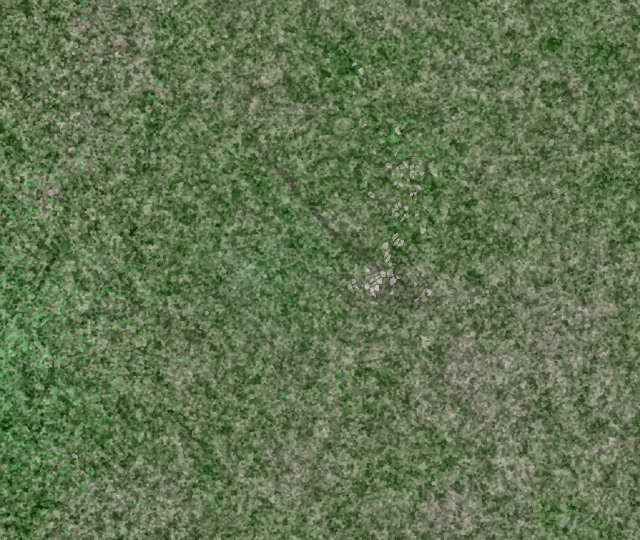
Write a Shadertoy shader that draws this texture.

```glsl
const vec3 LUSH_GRASS = vec3(0.305, 0.430, 0.240);
const vec3 DRY_GRASS  = vec3(0.445, 0.472, 0.378);
const vec3 WEED_GREEN = vec3(0.320, 0.590, 0.300);
const vec3 MOSS_GREEN = vec3(0.300, 0.500, 0.300);
const vec3 BARE_SOIL  = vec3(0.270, 0.265, 0.215);
const vec3 PALE_LEAF  = vec3(0.680, 0.655, 0.635);

const float BLADE_SCALE = 215.0;
const float TUFT_SCALE  = 100.0;
const float CLUMP_SCALE = 42.0;
const float PATCH_SCALE = 8.0;
const float WEED_SCALE  = 85.0;
const float FLAKE_SCALE = 95.0;
const float SPECK_SCALE = 34.0;
const vec3 GRAIN_DEPTH  = vec3(0.27, 0.16, 0.09); // blade, tuft, clump
const float TRACK_WIDTH = 0.0045;

vec3 hash3(vec2 p) {
    vec3 q = fract(p.xyx * vec3(0.1031, 0.1030, 0.0973));
    q += dot(q, q.yzx + 33.33);
    return fract((q.xxy + q.yzz) * q.zyx);
}

// Random cell tones blended smoothly, 0 to 1
float softCells(vec2 p) {
    vec2 cell = floor(p), local = fract(p);
    float tone = 0.0, total = 1e-5;
    for (int j = -1; j <= 1; j++)
    for (int i = -1; i <= 1; i++) {
        vec2 step2 = vec2(i, j);
        vec3 h = hash3(cell + step2 + 17.0);
        vec2 d = step2 + h.xy - local;
        float w = exp(-8.0 * dot(d, d));
        tone += w * h.z;
        total += w;
    }
    return tone / total;
}

// Nearest distance, second distance, random id of the nearest cell
vec3 cells(vec2 p) {
    vec2 cell = floor(p), local = fract(p);
    vec3 near = vec3(8.0, 8.0, 0.0);
    for (int j = -1; j <= 1; j++)
    for (int i = -1; i <= 1; i++) {
        vec2 step2 = vec2(i, j);
        vec3 h = hash3(cell + step2 + 71.0);
        float d = length(step2 + h.xy - local);
        if (d < near.x) near = vec3(d, near.x, h.z);
        else near.y = min(near.y, d);
    }
    return near;
}

// Soft band around the segment from a to b
float band(vec2 p, vec2 a, vec2 b, float width) {
    vec2 ab = b - a;
    float t = clamp(dot(p - a, ab) / dot(ab, ab), 0.0, 1.0);
    float d = length(p - a - t * ab) / width;
    return exp(-d * d);
}

float spot(vec2 p, vec2 centre, vec2 radius) {
    vec2 d = (p - centre) / radius;
    return exp(-dot(d, d));
}

void mainImage(out vec4 fragColor, in vec2 fragCoord) {
    vec2 uv = fragCoord / iResolution.y;
    float pixel = 1.0 / iResolution.y;
    vec2 warped = uv + 0.012 * sin(uv.yx * 23.0 + 2.0 * sin(uv * 11.0));

    // Grain at three sizes
    float blade = softCells(uv * BLADE_SCALE) - 0.5;
    float tuft  = softCells(uv * TUFT_SCALE + 9.0) - 0.5;
    float clump = softCells(warped * CLUMP_SCALE + 31.0) - 0.5;
    float grain = dot(GRAIN_DEPTH, vec3(blade, tuft, clump));

    // Dry and lush patches
    float patches = softCells(warped * PATCH_SCALE) - 0.5;
    float blotch = softCells(warped * PATCH_SCALE * 2.4 + 5.0) - 0.5;
    float dryness = 0.46 + 0.55 * patches + 0.45 * blotch + 0.5 * tuft + 0.4 * clump;
    dryness += 0.40 * spot(uv, vec2(0.98, 0.36), vec2(0.24, 0.22));
    dryness += 0.30 * spot(uv, vec2(0.70, 0.06), vec2(0.35, 0.10));
    dryness += 0.22 * spot(uv, vec2(0.20, 0.78), vec2(0.15, 0.25));
    dryness -= 0.30 * spot(uv, vec2(0.0, 0.45), vec2(0.15, 0.40));
    vec3 color = mix(LUSH_GRASS, DRY_GRASS, clamp(dryness, -0.2, 1.3));

    // Mossy tint left and centre
    float moss = 0.6 * spot(uv, vec2(0.0, 0.32), vec2(0.13, 0.17))
               + 0.5 * spot(uv, vec2(0.51, 0.49), vec2(0.09, 0.13));
    color = mix(color, MOSS_GREEN, moss * (0.8 + 0.8 * blotch));
    color += grain * vec3(1.0, 1.02, 0.92) * mix(1.2, 0.97, smoothstep(0.0, 0.5, uv.x));

    // Broad-leaved weeds
    vec3 weed = cells(warped * WEED_SCALE);
    float weedZone = 0.55 * spot(uv, vec2(0.02, 0.44), vec2(0.20, 0.38))
                   + 0.25 * spot(uv, vec2(0.60, 0.34), vec2(0.07, 0.06))
                   + 0.25 * spot(uv, vec2(0.75, 0.74), vec2(0.07, 0.05));
    weedZone *= smoothstep(-0.1, 0.25, blotch + 0.5 * clump);
    float weedEdge = WEED_SCALE * pixel;
    float weedLeaf = 1.0 - smoothstep(0.38 - 0.5 * weedEdge, 0.38 + 0.5 * weedEdge, weed.x);
    weedLeaf *= step(weed.z, weedZone);
    color = mix(color, WEED_GREEN + 0.7 * grain, 0.75 * weedLeaf);

    // Broken diagonal tracks of bare soil
    vec2 track = uv + 0.003 * sin(uv.yx * 90.0);
    float soil = band(track, vec2(0.46, 0.75), vec2(0.617, 0.568), TRACK_WIDTH)
               + band(track, vec2(0.617, 0.568), vec2(0.75, 0.468), TRACK_WIDTH)
               + 0.5 * band(track, vec2(0.75, 0.468), vec2(0.86, 0.38), TRACK_WIDTH)
               + 0.6 * band(track, vec2(0.53, 0.53), vec2(0.68, 0.42), TRACK_WIDTH)
               + 0.5 * band(track, vec2(0.36, 0.49), vec2(0.595, 0.285), TRACK_WIDTH);
    soil += 0.7 * spot(uv, vec2(0.72, 0.468), vec2(0.055, 0.028));
    soil *= clamp(0.75 + 1.2 * tuft + 0.6 * clump, 0.0, 1.0);
    color = mix(color, BARE_SOIL + 0.6 * grain, clamp(soil, 0.0, 0.9));

    // Pale leaf litter
    vec3 flake = cells(warped * FLAKE_SCALE + 50.0);
    float litter = 0.60 * spot(uv, vec2(0.713, 0.472), vec2(0.05, 0.025))
                 + 0.28 * band(uv, vec2(0.71, 0.50), vec2(0.765, 0.70), 0.023)
                 + 0.08 * band(uv, vec2(0.665, 0.87), vec2(0.68, 0.62), 0.015)
                 + 0.10 * spot(uv, vec2(1.03, 0.76), vec2(0.03, 0.05));
    float flakeEdge = FLAKE_SCALE * pixel;
    float flakeShape = smoothstep(0.08, 0.08 + flakeEdge, flake.y - flake.x) * step(flake.z, litter);
    color = mix(color, PALE_LEAF + 0.8 * grain, 0.85 * flakeShape);

    // Rare stray specks
    vec3 speck = cells(uv * SPECK_SCALE + 80.0);
    float speckEdge = SPECK_SCALE * pixel;
    float stray = (1.0 - smoothstep(0.09, 0.09 + speckEdge, speck.x)) * step(0.983, speck.z);
    color = mix(color, PALE_LEAF, 0.85 * stray);

    fragColor = vec4(clamp(color, 0.0, 1.0), 1.0);
}
```
